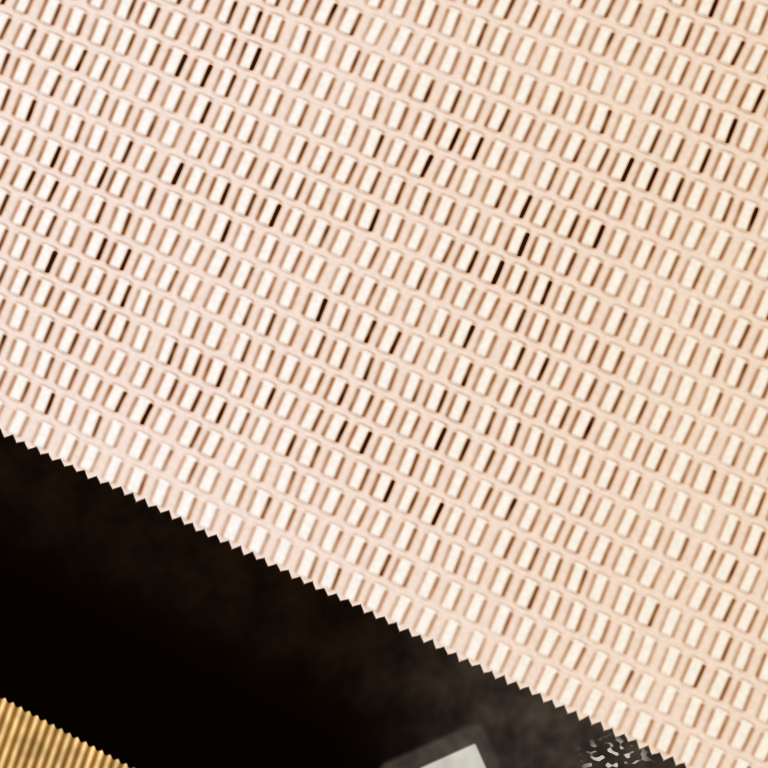
Write a Shadertoy shader that draws this texture.

```glsl
// Pale woven mesh, tilted, with a serrated lower border over a dark recess.
// A skewed brick lattice holds one raised strand per cell; hashed shadows fill
// the gaps. The recess holds a ribbed straw strip and a worn grey fitting.

#define COLUMN_PITCH 0.0378
#define ROW_PITCH 0.046
#define STRAND_TILT 0.43
#define ROW_SLOPE 0.49
#define ROW_FAN 0.14
#define BORDER_HEIGHT 0.4375
#define CELL_SIZE vec2(0.035, 0.0445)
#define STRAND_HALF vec2(0.0076, 0.0183)
#define GAP_WIDTH 0.0031
#define SHADOW_DEPTH 1.25

const vec3 STRAND = vec3(1.0, 0.98, 0.955);
const vec3 WEFT = vec3(0.965, 0.89, 0.84);
const vec3 GAP_TAN = vec3(0.70, 0.51, 0.37);
const vec3 GAP_DARK = vec3(0.14, 0.07, 0.03);
const vec3 RECESS = vec3(0.025, 0.008, 0.0);
const vec3 RECESS_BROWN = vec3(0.13, 0.085, 0.045);
const vec3 FITTING_GREY = vec3(0.27, 0.25, 0.22);
const vec3 PLATE_LIGHT = vec3(0.78, 0.77, 0.72);

float hash(vec2 p) {
    vec3 q = fract(vec3(p.xyx) * 0.1031);
    q += dot(q, q.yzx + 33.33);
    return fract((q.x + q.y) * q.z);
}

float gradientDot(vec2 corner, vec2 offset) {
    float a = 6.2832 * hash(corner);
    return dot(vec2(cos(a), sin(a)), offset);
}

float gradientNoise(vec2 p) {
    vec2 i = floor(p), f = fract(p);
    vec2 s = f * f * f * (f * (f * 6.0 - 15.0) + 10.0);
    vec2 e = vec2(1.0, 0.0);
    return mix(mix(gradientDot(i, f), gradientDot(i + e, f - e), s.x),
               mix(gradientDot(i + e.yx, f - e.yx), gradientDot(i + 1.0, f - 1.0), s.x), s.y);
}

float roundedBox(vec2 p, vec2 halfSize, float radius) {
    vec2 q = abs(p) - halfSize + radius;
    return length(max(q, 0.0)) + min(max(q.x, q.y), 0.0) - radius;
}

vec2 rotate(vec2 p, float a) {
    return mat2(cos(a), -sin(a), sin(a), cos(a)) * p;
}

// Coverage of a shape from its signed distance
float cover(float d, float soft) {
    return 1.0 - smoothstep(-soft, soft, d);
}

vec3 weave(vec2 p, float column, float rise, float soft) {
    // Brick lattice: alternate rows shift by half a column pair
    float row = rise / ROW_PITCH;
    float u = column / COLUMN_PITCH + 0.5 * mod(floor(row), 2.0);
    u += 0.13 * gradientNoise(p * 9.0);
    vec2 id = vec2(floor(u), floor(row)) + 64.0;
    vec2 local = fract(vec2(u, row)) - 0.5;
    float h = hash(id), h2 = hash(id + 17.3);

    // Raised strand, slightly displaced and stretched per cell
    vec2 q = local * CELL_SIZE - vec2((h - 0.5) * 0.003, 0.0);
    vec2 size = STRAND_HALF * vec2(0.9 + 0.2 * h2, 0.94 + 0.08 * h);
    float d = roundedBox(q, size, 0.004);

    // Shadowed gaps, deeper on the right and interrupted by the weft
    float band = exp(-pow((d - 0.0018) / GAP_WIDTH, 2.0));
    float side = mix(0.55 + 0.35 * h2, 0.8 + 0.5 * h, smoothstep(-0.003, 0.003, q.x));
    float open = 1.0 - smoothstep(0.29, 0.43, abs(local.y + 0.03));
    float ends = 0.3 * (1.0 - smoothstep(0.42, 0.5, abs(local.y)));
    float deep = smoothstep(0.72, 1.0, h2) * smoothstep(0.0, 0.004, q.x);
    float patchy = 0.95 + 0.6 * gradientNoise(p * 5.0 + 3.0) + 0.35 * gradientNoise(p * 45.0);
    float fade = mix(0.6, 1.0, smoothstep(0.0, 0.25, rise)) * (1.0 - 0.25 * p.x * (1.0 - p.y));
    float shade = SHADOW_DEPTH * band * max(open, ends) * (side + 0.8 * deep * open) * patchy * fade;

    vec3 color = mix(WEFT, STRAND, cover(d, max(soft, 0.0022)));
    color = mix(color, GAP_TAN, clamp(shade, 0.0, 1.0));
    color = mix(color, GAP_DARK, clamp((shade - 0.95) * 1.1, 0.0, 0.95));

    // Cool light at the left, cream at the right, with faint grain
    color *= mix(vec3(1.0, 0.995, 1.0), vec3(0.985, 0.96, 0.91), smoothstep(0.1, 1.1, p.x));
    return color * (1.0 + 0.04 * gradientNoise(p * 130.0));
}

vec3 recess(vec2 p, float rise, float soft) {
    float mottle = gradientNoise(p * 22.0) + 0.5 * gradientNoise(p * 70.0);
    float lip = smoothstep(-0.19, -0.05, rise) * (0.55 + 0.4 * mottle);
    vec3 color = mix(RECESS, RECESS_BROWN, clamp(lip, 0.0, 1.0));
    color += 0.13 * smoothstep(0.42, 0.72, p.x) * (1.0 + 0.5 * mottle);

    // Grey fitting with a light plate
    float fitting = roundedBox(rotate(p - vec2(0.575, -0.01), 0.42), vec2(0.075, 0.045), 0.015);
    color = mix(color, FITTING_GREY * (1.0 + 0.4 * mottle), 0.85 * cover(fitting, 0.005));
    float plate = roundedBox(rotate(p - vec2(0.592, -0.006), 0.42), vec2(0.04, 0.024), 0.003);
    color = mix(color, PLATE_LIGHT * (1.0 + 0.12 * mottle), cover(plate, soft + 0.001));

    // Scattered glints beside the border
    float zone = cover(length((p - vec2(0.80, 0.012)) / vec2(1.6, 1.0)) - 0.025, 0.012);
    color = mix(color, PLATE_LIGHT, zone * smoothstep(0.05, 0.3, gradientNoise(p * vec2(90.0, 130.0))));

    // Ribbed straw strip in the corner
    float strip = p.y - 0.095 + 0.54 * p.x;
    float rib = 0.5 + 0.5 * cos(6.2832 * (p.x - 0.35 * p.y) / 0.0125);
    vec3 straw = mix(vec3(0.58, 0.38, 0.17), vec3(0.96, 0.83, 0.58), rib);
    return mix(color, straw * (0.95 + 0.3 * mottle), cover(strip + 0.004 * (1.0 - rib), soft + 0.001));
}

void mainImage(out vec4 fragColor, in vec2 fragCoord) {
    vec2 p = fragCoord / iResolution.xy;
    float soft = 1.0 / min(iResolution.x, iResolution.y);
    float column = p.x - STRAND_TILT * p.y;
    float rise = (p.y - BORDER_HEIGHT + ROW_SLOPE * p.x) / (1.0 + ROW_FAN * p.x);

    // Serrated border between mesh and recess
    float tooth = abs(fract(2.0 * column / COLUMN_PITCH) - 0.5);
    float border = 0.016 * tooth - 0.004 + 0.004 * gradientNoise(p * 40.0) - rise;
    vec3 color = mix(recess(p, rise, soft), weave(p, column, rise, soft), cover(border, soft + 0.001));
    fragColor = vec4(clamp(color, 0.0, 1.0), 1.0);
}
```
